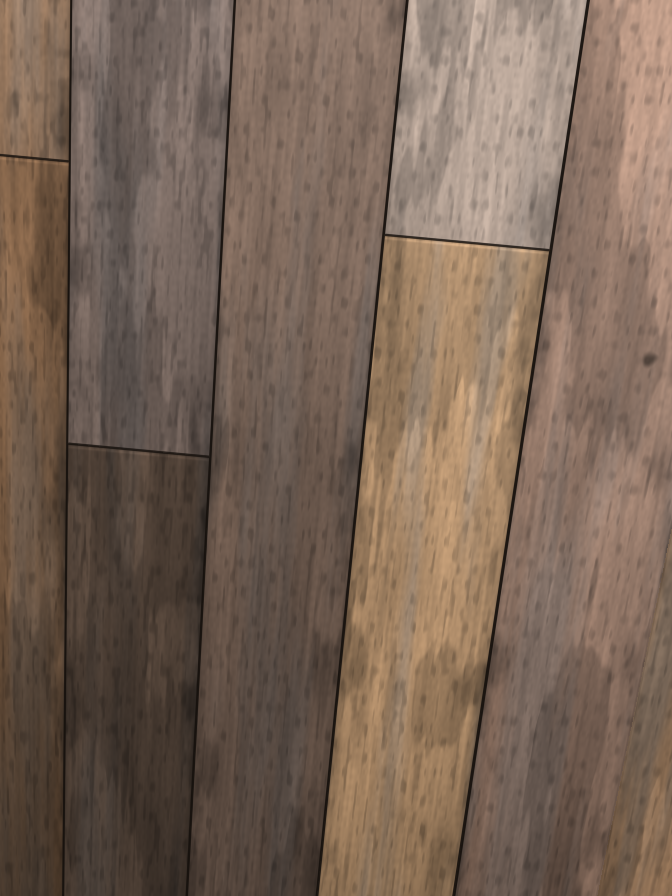
Write a Shadertoy shader that draws this texture.

```glsl
// Worn hardwood floor: long tapering planks with staggered end joints, grain and stains.
#define SEAM_WIDTH 0.0042
#define JOINT_WIDTH 0.0036
#define JOINT_TILT 0.07
#define LANE_GROWTH 0.0275
#define GRAIN 0.13
#define PORES 0.17
#define MOTTLE 0.30
#define STAIN 0.17
#define KNOT_CHANCE 0.13
#define LIGHT_LOW 0.74
#define LIGHT_HIGH 1.16
#define GAP_COLOR vec3(0.085, 0.065, 0.05)

// Height of the end joint in each lane; 2.0 leaves the plank whole.
const float jointHeight[6] = float[6](0.827, 0.512, 2.0, 0.778, 2.0, 2.0);

// Wood tones below and above each joint.
const vec3 lowerTone[6] = vec3[6](
    vec3(0.49, 0.37, 0.27), vec3(0.38, 0.31, 0.26), vec3(0.44, 0.36, 0.31),
    vec3(0.74, 0.59, 0.44), vec3(0.59, 0.47, 0.40), vec3(0.75, 0.58, 0.43));
const vec3 upperTone[6] = vec3[6](
    vec3(0.50, 0.39, 0.30), vec3(0.44, 0.38, 0.35), vec3(0.44, 0.36, 0.31),
    vec3(0.60, 0.53, 0.48), vec3(0.59, 0.47, 0.40), vec3(0.75, 0.58, 0.43));

float hash(vec2 p) {
    return fract(sin(dot(p, vec2(127.1, 311.7))) * 43758.5453);
}

float noise(vec2 p) {
    vec2 i = floor(p), f = fract(p);
    f = f * f * (3.0 - 2.0 * f);
    return mix(mix(hash(i), hash(i + vec2(1, 0)), f.x),
               mix(hash(i + vec2(0, 1)), hash(i + vec2(1, 1)), f.x), f.y);
}

float fbm(vec2 p) {
    float sum = 0.0, amp = 0.5;
    for (int i = 0; i < 4; i++) {
        sum += amp * noise(p);
        p = p * 2.03 + 17.3;
        amp *= 0.5;
    }
    return sum / 0.9375;
}

// Small dark knots, scattered over a loose grid on the boards.
float knots(vec2 board, float seed) {
    vec2 grid = vec2(board.x, board.y * 3.0);
    vec2 cell = vec2(seed, floor(grid.y));
    vec2 center = 0.2 + 0.6 * vec2(hash(cell + 3.1), hash(cell + 8.7));
    vec2 d = (vec2(grid.x, fract(grid.y)) - center) * vec2(0.21, 0.44);
    d += 0.006 * (noise(board * vec2(18, 90) + seed) - 0.5);
    float spot = 1.0 - smoothstep(0.002, 0.011, length(d * vec2(1.0, 0.75)));
    return spot * step(1.0 - KNOT_CHANCE, hash(cell + 21.9));
}

vec3 wood(vec3 tone, vec2 board, float seed) {
    vec2 q = board + vec2(seed * 7.31, seed * 3.77);
    float bend = 0.05 * fbm(q * vec2(2.0, 3.0));

    // Broad mottling and grey patina
    float mottle = fbm(q * vec2(3.5, 6.0));
    vec3 col = tone * (1.0 + MOTTLE * (mottle - 0.5));
    float patina = smoothstep(0.45, 0.75, fbm(q * vec2(5.0, 2.5) + 40.0));
    col = mix(col, vec3(dot(col, vec3(0.33))) * vec3(0.96, 0.93, 0.92), 0.38 * patina);

    // Tide-mark stains with fingers drawn out along the grain
    float tide = fbm(q * vec2(2.2, 4.0) + 71.0);
    tide += 0.10 * (noise(q * vec2(32.0, 5.0)) - 0.5);
    col *= 1.0 - STAIN * smoothstep(0.52, 0.57, tide);

    // Long streaks, short pores and fine tooth
    float streak = noise(vec2((q.x + bend) * 24.0, q.y * 5.0));
    streak += noise(vec2((q.x + bend) * 55.0, q.y * 12.0));
    float pore = noise(vec2((q.x + bend) * 46.0, q.y * 62.0));
    float tooth = noise(q * vec2(75.0, 170.0));
    col *= 1.0 + GRAIN * (streak - 1.0) + 0.07 * (tooth - 0.5);
    col *= 1.0 - PORES * smoothstep(0.55, 0.95, pore) + 0.03;

    // Smudges along the board edges
    float edge = smoothstep(0.30, 0.0, min(board.x, 1.0 - board.x));
    col *= 1.0 - 0.28 * edge * smoothstep(0.45, 0.8, fbm(q * vec2(6.0, 14.0) + 9.0));
    return mix(col, GAP_COLOR * 1.6, 0.65 * knots(board, seed));
}

void mainImage(out vec4 fragColor, in vec2 fragCoord) {
    vec2 uv = fragCoord / iResolution.xy;
    float px = 1.0 / iResolution.x;

    // Lane coordinate: lanes widen toward the right and the top
    float spread = mix(0.179, 0.237, uv.y);
    float q = (uv.x - mix(0.094, 0.106, uv.y)) / spread;
    float lane = (sqrt(1.0 + 4.0 * LANE_GROWTH * q) - 1.0) / (2.0 * LANE_GROWTH);
    float laneWidth = spread * (1.0 + 2.0 * LANE_GROWTH * lane);
    int id = clamp(int(floor(lane)) + 1, 0, 5);

    // Board on either side of the end joint
    float above = uv.y + JOINT_TILT * uv.x - jointHeight[id];
    bool upper = above > 0.0;
    vec3 tone = upper ? upperTone[id] : lowerTone[id];
    float seed = float(id) * 2.0 + (upper ? 1.0 : 0.0);
    vec3 col = wood(tone, vec2(fract(lane), uv.y), seed);

    // Light falls off downward, with a pale sheen at the upper right
    col *= mix(LIGHT_LOW, LIGHT_HIGH, uv.y);
    col += vec3(0.045, 0.05, 0.055) * smoothstep(0.6, 1.7, uv.x + uv.y);

    // Seams and joints: soft shade, worn pale lip, dark gap
    float nearest = floor(lane + 0.5);
    float seamDist = abs(lane - nearest) * laneWidth;
    float seamHalf = 0.5 * SEAM_WIDTH * (0.75 + 0.12 * nearest);
    float strength = nearest > 3.5 ? 0.12 : 0.93;
    float jointDist = abs(above) * iResolution.y * px;
    float jointHalf = 0.5 * JOINT_WIDTH;
    col *= 1.0 - 0.22 * strength * exp(-seamDist / 0.006);
    float lip = upper ? 0.0 : exp(-pow((jointDist - 0.005) / 0.002, 2.0));
    col *= 1.0 + 0.16 * lip;
    float seam = 1.0 - smoothstep(seamHalf - 0.7 * px, seamHalf + 0.7 * px, seamDist);
    float joint = 1.0 - smoothstep(jointHalf - 0.7 * px, jointHalf + 0.7 * px, jointDist);
    col = mix(col, GAP_COLOR, max(seam * strength, 0.82 * joint));

    fragColor = vec4(clamp(col, 0.0, 1.0), 1.0);
}
```
